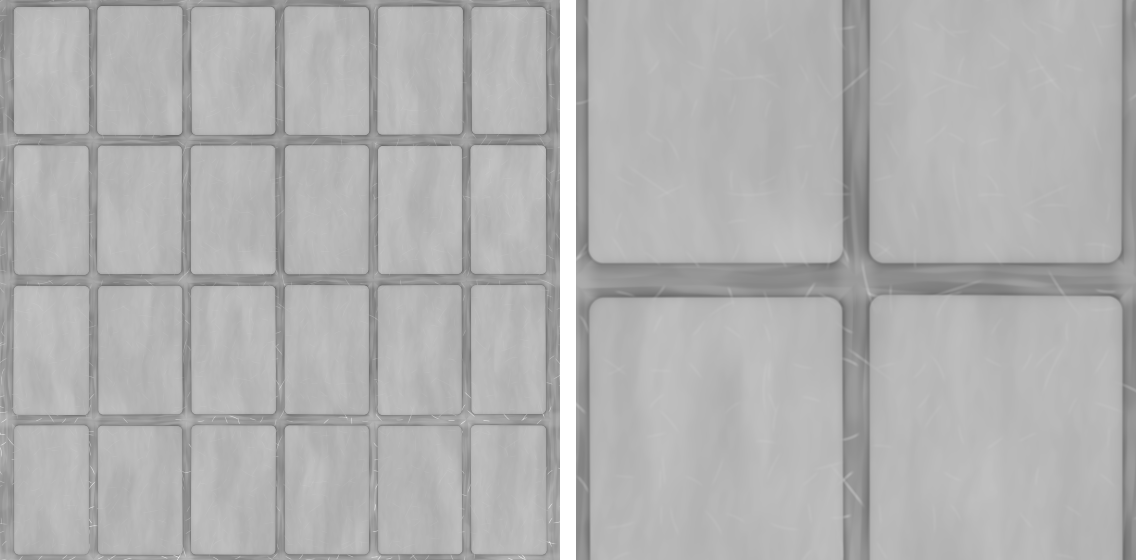
Left, the full canvas; right, a detail of the centre.
Reproduce this pattern procedurally as a three.js fragment shader.

```glsl
// Draws six by four pale rounded panels in a brushed, scratched grey metal frame.
varying vec2 vUv;

const vec2 GRID = vec2(6.0, 4.0);
const vec2 HALF_BAR = vec2(0.0078, 0.0098);
const vec2 BORDER_LOW = vec2(0.0247, 0.0078);
const vec2 BORDER_HIGH = vec2(0.9753, 0.9883);
const float CORNER_RADIUS = 0.009;
const float PANEL_GREY = 0.714;
const float FRAME_GREY = 0.575;

float hash(vec2 p) {
  vec3 q = fract(p.xyx * 0.1031);
  q += dot(q, q.yzx + 33.33);
  return fract((q.x + q.y) * q.z);
}

vec2 hash2(vec2 p) {
  return vec2(hash(p), hash(p + 47.3));
}

// Cellular noise: random cell values blended by distance to their points.
float softCells(vec2 p) {
  vec2 base = floor(p);
  float total = 0.0;
  float weights = 0.0;
  for (int y = -1; y <= 1; y++) {
    for (int x = -1; x <= 1; x++) {
      vec2 cell = base + vec2(float(x), float(y));
      vec2 offset = cell + hash2(cell) - p;
      float weight = exp(-6.0 * dot(offset, offset));
      total += weight * hash(cell + 91.7);
      weights += weight;
    }
  }
  return total / weights;
}

// Layered sines that bend straight streaks.
vec2 waver(vec2 p, float amount) {
  return p + amount * (sin(p.yx * vec2(23.0, 31.0)) + 0.5 * sin(p.yx * vec2(57.0, 71.0) + 1.3));
}

float roundedBox(vec2 p, vec2 halfSize, float radius) {
  vec2 q = abs(p) - halfSize + radius;
  return length(max(q, 0.0)) + min(max(q.x, q.y), 0.0) - radius;
}

// One randomly turned, slightly bent hairline in some cells of a grid.
float scratches(vec2 p, float density, float chance) {
  vec2 cell = floor(p * density);
  vec2 seed = cell + density * 3.0;
  vec2 q = fract(p * density) - 0.5 - 0.3 * (hash2(seed) - 0.5);
  float angle = 6.2832 * hash(seed + 12.1);
  float c = cos(angle);
  float s = sin(angle);
  q = vec2(c * q.x + s * q.y, c * q.y - s * q.x);
  q.y += q.x * q.x * (hash(seed + 5.7) - 0.5);
  float line = 1.0 - smoothstep(0.0, 0.0016 * density, abs(q.y));
  float ends = 1.0 - smoothstep(0.15, 0.33, abs(q.x));
  return line * ends * step(hash(seed + 28.4), chance);
}

float panelShade(vec2 p, vec2 cell, float depth) {
  vec2 q = waver(p, 0.004) + cell * 3.17;
  float clouds = softCells(q * vec2(30.0, 11.0)) - 0.5;
  float streaks = softCells(q * vec2(75.0, 14.0) + 9.0) - 0.5;
  float specks = softCells(q * vec2(210.0, 80.0)) - 0.5;
  float shade = PANEL_GREY + 0.05 * clouds + 0.03 * streaks + 0.015 * specks;
  shade += 0.008 * (hash(cell + 3.0) - 0.5);
  return shade - 0.05 * exp(-depth / 0.0025);
}

// The brushing follows each bar and changes direction on the mitres.
float frameShade(vec2 p, vec2 outside, float wear) {
  float across = smoothstep(-0.0015, 0.0015, outside.y - outside.x);
  vec2 q = waver(p, 0.0015);
  float upGrain = softCells(q * vec2(260.0, 24.0)) + 0.6 * softCells(q * vec2(120.0, 45.0));
  float sideGrain = softCells(q * vec2(24.0, 260.0)) + 0.6 * softCells(q * vec2(45.0, 120.0));
  float grain = mix(upGrain, sideGrain, across) - 0.8;
  float junction = smoothstep(-0.008, 0.003, min(outside.x, outside.y));
  float patches = softCells(p * 16.0) - 0.5;
  float shade = FRAME_GREY + 0.1 * grain * (1.0 - 0.4 * junction);
  return shade + 0.055 * junction + 0.05 * patches + 0.08 * wear;
}

void main() {
  vec2 uv = vUv;
  vec2 cell = clamp(floor(uv * GRID), vec2(0.0), GRID - 1.0);

  // Panel bounds, with a small misfit and lean for each one
  vec2 low = max(cell / GRID + HALF_BAR, BORDER_LOW);
  vec2 high = min((cell + 1.0) / GRID - HALF_BAR, BORDER_HIGH);
  low += 0.002 * (hash2(cell + 7.0) - 0.5);
  high += 0.002 * (hash2(cell + 19.0) - 0.5);
  vec2 local = uv - 0.5 * (low + high);
  local += local.yx * 0.012 * (hash2(cell + 31.0) - 0.5);
  vec2 halfSize = 0.5 * (high - low);
  vec2 outside = abs(local) - halfSize;
  float edge = roundedBox(local, halfSize, CORNER_RADIUS);

  // Frame, more worn toward the bottom, with a dark seam round each panel
  float wear = smoothstep(0.55, 0.1, uv.y) * softCells(uv * 11.0 + 5.0);
  float frame = frameShade(uv, outside, wear);
  frame -= 0.15 * exp(-max(edge, 0.0) / 0.0018);
  float panel = panelShade(uv, cell, max(-edge, 0.0));
  float onFrame = smoothstep(-0.001, 0.001, edge);
  float shade = mix(panel, frame, onFrame);

  // Hairline scratches in three sizes
  float marks = 0.0;
  for (int i = 0; i < 3; i++) {
    marks += scratches(uv + float(i) * 0.37, 17.0 + 14.0 * float(i), 0.5);
  }
  shade += marks * mix(0.016, 0.07 + 0.12 * wear, onFrame);
  gl_FragColor = vec4(vec3(shade), 1.0);
}
```
